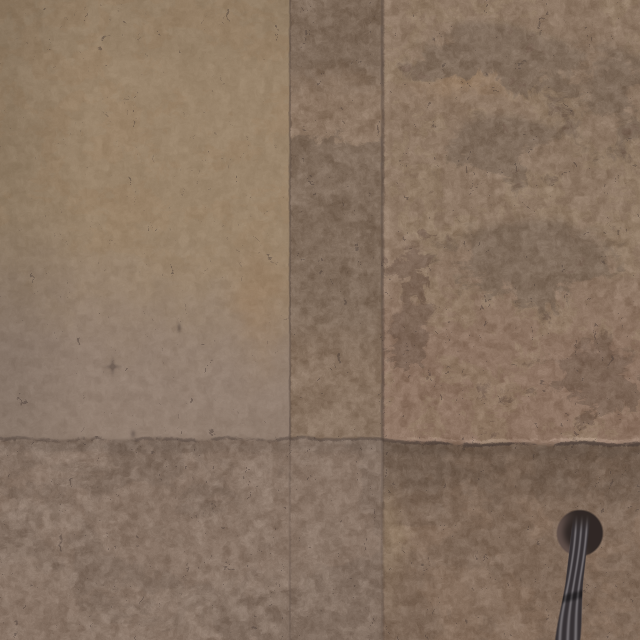
Reproduce this texture procedurally as a WebGL 1 fragment shader.

```glsl
precision highp float;
// Weathered concrete wall: stained panels split by two upright seams and one
// rough ledge, with a cable bundle hanging out of a round hole.
// Stains are layered soft cellular noise bent by sines; pits are sparse cells.
uniform vec2 u_resolution;

const float SEAM_LEFT = 0.453;
const float SEAM_RIGHT = 0.598;
const float LEDGE = 0.314;
const vec2 HOLE = vec2(0.906, 0.167);
const float HOLE_RADIUS = 0.036;
const vec3 OCHRE = vec3(0.592, 0.51, 0.415);
const vec3 PALE = vec3(0.565, 0.492, 0.438);
const vec3 TAUPE = vec3(0.545, 0.46, 0.388);
const vec3 UMBER = vec3(0.475, 0.403, 0.343);
const vec3 RUST = vec3(0.52, 0.425, 0.362);
const vec3 ORANGE = vec3(0.595, 0.48, 0.365);
const vec3 SOOT = vec3(0.26, 0.215, 0.2);

vec2 hash2(vec2 p) {
  return fract(sin(vec2(dot(p, vec2(127.1, 311.7)), dot(p, vec2(269.5, 183.3)))) * 4375.85);
}

// Blend of random values held by the nearby cell points
float softCells(vec2 p) {
  vec2 cell = floor(p), f = fract(p);
  float sum = 0.0, total = 0.0;
  for (int j = -1; j <= 1; j++)
    for (int i = -1; i <= 1; i++) {
      vec2 g = vec2(float(i), float(j));
      vec2 h = hash2(cell + g);
      float w = pow(1.0 - smoothstep(0.0, 1.4, length(g + 0.2 + 0.6 * h - f)), 5.0);
      sum += w * fract(h.x * 7.0 + h.y * 13.0);
      total += w;
    }
  return sum / max(total, 1e-4);
}

float mottle(vec2 p) {
  float sum = 0.0, amp = 0.43;
  for (int i = 0; i < 5; i++) {
    sum += amp * softCells(p);
    p = mat2(0.8, 0.6, -0.6, 0.8) * p * 2.1 + 7.3;
    p += 0.25 * sin(p.yx * 1.7);
    amp *= 0.62;
  }
  return sum;
}

// At most one pit per cell
float pits(vec2 p, float chance) {
  vec2 h = hash2(floor(p) + 31.0);
  float r = 0.06 + 0.14 * h.y;
  float d = length((fract(p) - 0.25 - 0.5 * h) * vec2(1.3, 0.9));
  return step(fract(h.x * 17.0 + h.y * 5.0), chance) * (1.0 - smoothstep(r * 0.3, r, d));
}

float blob(vec2 p, float x, float y, float w, float h) {
  vec2 d = (p - vec2(x, y)) / vec2(w, h);
  return exp(-dot(d, d));
}

float line(float d, float halfWidth) {
  return 1.0 - smoothstep(halfWidth * 0.3, halfWidth * 1.7, abs(d));
}

void main() {
  vec2 p = gl_FragCoord.xy / u_resolution;
  float broad = mottle(p * vec2(7.0, 9.0)) - 0.5;
  float flakes = mottle(p * vec2(19.0, 23.0) + 40.0) - 0.5;
  float grain = mottle(p * 75.0 + 11.0) - 0.5;
  vec2 b = p + 0.07 * vec2(broad, flakes);
  float light = smoothstep(0.02, 0.13, flakes);

  // Smooth left panel: ochre above, pale grey below
  vec3 left = mix(PALE, OCHRE, smoothstep(0.42, 0.7, b.y + 0.12 * p.x));
  left = mix(left, ORANGE, 0.5 * blob(b, 0.415, 0.53, 0.03, 0.08));
  left = mix(left, ORANGE, 0.22 * light * smoothstep(0.5, 0.7, p.y));
  left *= 0.92 + 0.08 * smoothstep(0.0, 0.16, p.x) - 0.04 * smoothstep(0.85, 1.0, p.y);

  // Narrow strip: dark top, pale band, dark stain fading downward
  float stain = smoothstep(0.36, 0.55, b.y) * (1.0 - smoothstep(0.78, 0.79, b.y));
  stain = max(stain, smoothstep(0.84, 0.9, b.y));
  vec3 strip = mix(TAUPE, UMBER, 0.85 * stain);
  strip = mix(TAUPE * 0.95, strip, smoothstep(0.35, 0.5, p.y)) + 0.1 * flakes;

  // Blotchy right panel: grey stains above, rusty ones below
  float grey = blob(b, 0.76, 0.92, 0.11, 0.055) + blob(b, 0.77, 0.775, 0.09, 0.05)
    + blob(b, 0.83, 0.6, 0.12, 0.065) + 0.6 * blob(b, 0.95, 0.87, 0.07, 0.1);
  float red = blob(b, 0.632, 0.47, 0.035, 0.06) + 0.7 * blob(b, 0.93, 0.42, 0.1, 0.07)
    + 0.6 * blob(b, 0.64, 0.6, 0.04, 0.04);
  vec3 right = mix(RUST * 1.04, TAUPE, smoothstep(0.4, 0.65, b.y));
  right = mix(right, ORANGE, 0.5 * blob(b, 0.72, 0.865, 0.07, 0.025));
  right = mix(right, OCHRE * 0.98, 0.4 * light);
  right = mix(right, UMBER, 0.85 * smoothstep(0.35, 0.62, grey + flakes));
  right = mix(right, RUST * 0.88, 0.8 * smoothstep(0.38, 0.55, red + 1.4 * flakes));

  // Lower course
  float inRight = smoothstep(-0.0015, 0.0015, p.x - SEAM_RIGHT);
  vec3 low = mix(vec3(0.527, 0.45, 0.395), vec3(0.515, 0.427, 0.36), inRight);
  low *= 1.0 - 0.07 * smoothstep(-0.03, 0.1, broad);
  low = mix(low, PALE, light * (0.45 - 0.3 * inRight));
  low *= 1.0 - 0.1 * inRight * smoothstep(0.19, 0.27, b.y);
  low = mix(low, OCHRE, 0.55 * inRight * blob(b, 0.615, 0.16, 0.022, 0.08));

  // Assemble panels, then grain and pits
  float far = smoothstep(0.55, 0.72, p.x);
  float ledge = p.y - LEDGE + 0.008 * far - 0.0015 * sin(p.x * 57.0) - 0.006 * grain;
  float dl = p.x - SEAM_LEFT + 0.003 * grain, dr = p.x - SEAM_RIGHT + 0.003 * grain;
  float upper = smoothstep(-0.003, 0.003, ledge);
  vec3 col = mix(left, strip, smoothstep(-0.0015, 0.0015, dl));
  col = mix(low, mix(col, right, inRight), upper);
  float rough = 1.0 - 0.5 * upper * step(p.x, SEAM_LEFT);
  col += 0.15 * rough * grain + 0.02 * broad;
  float marks = pits(b * 38.0, 0.1) + rough * pits(b * 75.0, 0.14);
  marks += blob(p, 0.176, 0.427, 0.003, 0.011) + blob(p, 0.176, 0.427, 0.01, 0.003);
  marks += blob(p, 0.28, 0.488, 0.003, 0.007) + blob(p, 0.208, 0.322, 0.004, 0.006);
  col = mix(col, SOOT, 0.4 * min(marks, 1.0));

  // Seams and broken ledge
  float wear = 0.7 + 0.3 * smoothstep(-0.1, 0.1, flakes);
  col = mix(col, SOOT, line(dl, 0.0016) * wear * mix(0.22, 0.38, upper));
  col = mix(col, SOOT, line(dr, 0.0024) * wear * mix(0.25, 0.46, upper));
  float broken = smoothstep(-0.1, 0.1, flakes + 0.12 * far);
  col += 0.025 * line(dr - 0.007, 0.004) * upper + 0.08 * line(ledge - 0.005, 0.003) * broken * far;
  col = mix(col, SOOT, line(ledge, 0.0025) * broken * (0.38 + 0.25 * far));
  col *= 1.0 - 0.07 * line(ledge + 0.01, 0.01);

  // Hole with a faintly lit inner wall
  vec2 h = p - HOLE;
  float r = length(h);
  float lit = smoothstep(0.016, 0.034, r) * smoothstep(-0.01, 0.03, -h.x - 0.4 * h.y);
  col = mix(col, SOOT * (0.72 + 0.7 * lit), 1.0 - smoothstep(-0.002, 0.002, r - HOLE_RADIUS));

  // Cable bundle: bright strands and one dark tie
  float u = (p.x - 0.887 - 0.115 * p.y) / mix(0.0195, 0.0135, smoothstep(0.0, 0.1, p.y));
  float strand = 0.5 + 0.5 * cos(u * 10.0 + 1.2 * sin(p.y * 32.0));
  vec3 cable = mix(vec3(0.21, 0.19, 0.2), vec3(0.44, 0.42, 0.43), strand * strand);
  cable *= 1.0 - 0.4 * line(p.y - 0.068 - 0.004 * u, 0.006);
  col = mix(col, cable, (1.0 - smoothstep(0.9, 1.1, abs(u))) * (1.0 - smoothstep(0.165, 0.198, p.y)));
  gl_FragColor = vec4(col, 1.0);
}
```
